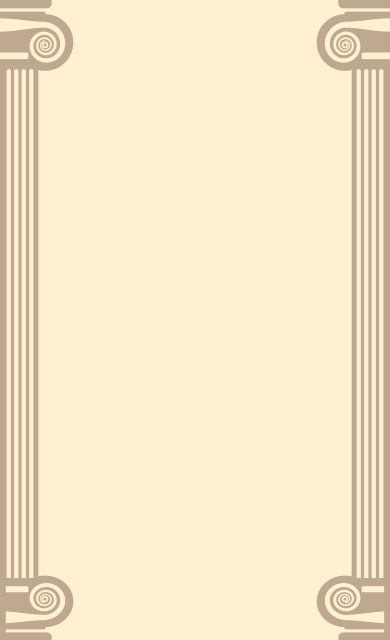
Write a WebGL 2 fragment shader that draws this background.

```glsl
#version 300 es
precision highp float;
// Two fluted columns with scroll capitals frame an empty cream panel.
// One capital is built from boxes, a disc and a logarithmic spiral, then
// reused upside down as the base; the whole column is mirrored sideways.

uniform vec2 u_resolution;
out vec4 outColor;

const float TAU = 6.2831853;
const vec2 GRID = vec2(468.0, 768.0); // layout units spanning the canvas
const vec3 CREAM = vec3(1.0, 0.941, 0.825);
const vec3 STONE = vec3(0.745, 0.66, 0.56);

// Signed distance to a rounded box given by two opposite corners.
float roundBox(vec2 p, vec2 lo, vec2 hi, float radius) {
  vec2 q = abs(p - 0.5 * (lo + hi)) - 0.5 * (hi - lo) + radius;
  return length(max(q, 0.0)) + min(max(q.x, q.y), 0.0) - radius;
}

// Groove winding clockwise from the top; each turn shrinks by a fixed ratio.
float spiralGroove(vec2 v, float startRadius, float ratio, float halfWidth) {
  float r = max(length(v), 0.01);
  float angle = fract(atan(v.x, -v.y) / TAU);
  float turns = log(r / startRadius) / log(ratio) - angle;
  float nearest = clamp(round(turns), 0.0, 2.0);
  return (abs(turns - nearest) - halfWidth) * r * -log(ratio);
}

// Sweeping band that narrows from the column axis toward the scroll.
float taperedBand(vec2 p, float endX) {
  float s = smoothstep(0.0, endX, p.x);
  float top = mix(22.0, 26.2, s);
  float bottom = mix(38.0, 33.2, s);
  return max(max(top - p.y, p.y - bottom), p.x - endX);
}

// Capital with y measured down from its slab; negative inside the stone.
float capital(vec2 p) {
  vec2 eye = vec2(54.0, 54.0);
  float slab = roundBox(p, vec2(-20.0, -20.0), vec2(62.0, 10.0), 6.0);
  float body = roundBox(p, vec2(-20.0, 14.0), vec2(55.0, 82.0), 3.0);
  float scroll = length(p - vec2(54.0, 51.0)) - 34.0;
  float stone = min(slab, min(body, scroll));

  float groove = spiralGroove(p - eye, 24.0, 0.58, 0.26);
  groove = min(groove, taperedBand(p, 55.0));
  groove = min(groove, roundBox(p, vec2(-20.0, 63.0), vec2(34.0, 71.0), 2.0));
  groove = min(groove, length(p - eye) - 4.0);
  stone = max(stone, -groove);
  return min(stone, length(p - eye) - 1.8);
}

// Shaft with evenly repeated, round-ended flutes.
float shaft(vec2 p, float top, float bottom) {
  float stone = roundBox(p, vec2(-20.0, top - 4.0), vec2(46.0, bottom + 4.0), 0.0);
  float spacing = 9.0;
  float first = 10.5;
  float index = clamp(round((p.x - first) / spacing), 0.0, 3.0);
  vec2 q = vec2(p.x - first - index * spacing, p.y);
  float flute = roundBox(q, vec2(-2.6, top), vec2(2.6, bottom), 2.6);
  return max(stone, -flute);
}

// Antialiased coverage of a shape one pixel wide at its edge.
float coverage(float d, float pixel) {
  return clamp(0.5 - d / pixel, 0.0, 1.0);
}

void main() {
  vec2 p = gl_FragCoord.xy / u_resolution * GRID;
  float pixel = GRID.y / u_resolution.y;
  p = vec2(min(p.x, GRID.x - p.x), GRID.y - p.y);

  // The base is a slightly shorter, flipped capital with a solid inner rail.
  float baseScale = 1.1;
  float head = capital(p);
  float base = capital(vec2(p.x, (GRID.y - p.y) * baseScale));
  float rail = roundBox(p, vec2(-20.0, 690.0), vec2(7.0, 790.0), 0.0);
  float column = min(shaft(p, 83.0, 695.0), min(head, min(base, rail)));

  outColor = vec4(mix(CREAM, STONE, coverage(column, pixel)), 1.0);
}
```
